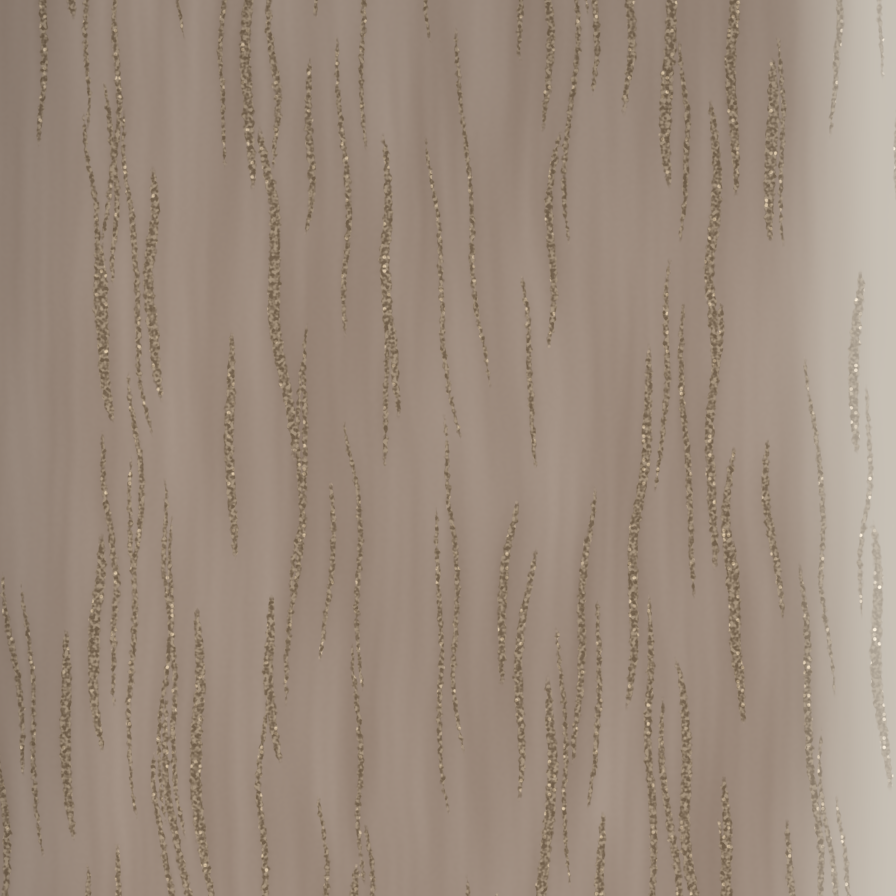
Write a three.js fragment shader that draws this texture.

```glsl
// Pale taupe wallpaper with vertical veins of glitter and a sheen at the right.
// Stretched gradient noise makes the soft streaks; layered columns of tapered,
// wavering strands carry the glitter, which is noise grain plus small sparkles.
varying vec2 vUv;

vec2 hash2(vec2 p) {
  vec3 q = fract(p.xyx * vec3(0.1031, 0.1030, 0.0973));
  q += dot(q, q.yzx + 33.33);
  return fract((q.xx + q.yz) * q.zy);
}

float gradientNoise(vec2 p) {
  vec2 i = floor(p), f = fract(p);
  vec2 w = f * f * f * (f * (f * 6.0 - 15.0) + 10.0);
  vec2 e = vec2(0.0, 1.0);
  float a = dot(hash2(i) * 2.0 - 1.0, f);
  float b = dot(hash2(i + e.yx) * 2.0 - 1.0, f - e.yx);
  float c = dot(hash2(i + e.xy) * 2.0 - 1.0, f - e.xy);
  float d = dot(hash2(i + e.yy) * 2.0 - 1.0, f - e.yy);
  return mix(mix(a, b, w.x), mix(c, d, w.x), w.y);
}

// x: glitter body, y: soft shade around the strands
vec2 strands(vec2 p, float ragged) {
  vec2 cover = vec2(0.0);
  for (int layer = 0; layer < 4; layer++) {
    float seed = float(layer) * 37.0 + 11.0;
    float shift = float(layer) * 0.027;
    for (int k = -1; k <= 1; k++) {
      float column = floor((p.x + shift) * 9.0) + float(k);
      float v = p.y / 0.43 + hash2(vec2(column + 20.0, seed)).x * 7.0 + 3.0;
      float t = fract(v) - 0.5;
      vec2 id = vec2(column + 50.0, floor(v) + seed);
      vec2 place = hash2(id);
      vec2 form = hash2(id + 71.3);

      // Tapered span with its own lean and waver
      float along = t / mix(0.22, 0.49, place.x);
      float taper = max(1.0 - along * along, 0.0);
      float centre = (column + place.y) / 9.0 - shift
        + (form.y - 0.6) * 0.07 * t + 0.0035 * sin(t * 11.0 + form.x * 6.3);
      float width = mix(0.0022, 0.0068, form.x * form.x) * sqrt(taper);
      float d = abs(p.x - centre) - width + ragged;

      float present = step(0.1, fract(form.x * 17.0 + place.y));
      float ends = smoothstep(0.0, 0.2, taper) * present;
      cover.x = max(cover.x, (1.0 - smoothstep(-0.001, 0.0018, d)) * ends);
      cover.y = max(cover.y, exp(-max(d, 0.0) * 130.0) * taper * present);
    }
  }
  return cover;
}

void main() {
  vec2 uv = vUv;

  // Gentle sideways drift shared by streaks and strands
  vec2 p = uv;
  p.x += 0.016 * gradientNoise(uv * vec2(5.0, 3.2) + 4.0)
       + 0.004 * gradientNoise(uv * vec2(16.0, 15.0) + 30.0);

  // Painted ground: broad clouds, long streaks, fine creases
  float cloud = gradientNoise(uv * vec2(4.0, 2.0) + 9.0);
  float streak = gradientNoise(p * vec2(22.0, 2.6) + 40.0);
  float crease = gradientNoise(p * vec2(75.0, 5.0) + 80.0);
  float paper = gradientNoise(uv * 170.0 + 15.0);
  float tone = 0.56 + 0.35 * cloud + 0.65 * streak + 0.3 * crease + 0.08 * paper;
  vec3 color = mix(vec3(0.575, 0.5, 0.445), vec3(0.655, 0.59, 0.54), clamp(tone, 0.0, 1.0));

  // Glitter veins with a warm shade beside them
  float ragged = 0.0035 * gradientNoise(uv * 150.0 + 60.0);
  vec2 vein = strands(p, ragged);
  color *= 1.0 - vein.y * vec3(0.05, 0.06, 0.075);

  float grain = gradientNoise(uv * 210.0 + 100.0) + 0.6 * gradientNoise(uv * 330.0);
  vec3 glitter = mix(vec3(0.43, 0.36, 0.28), vec3(0.66, 0.59, 0.5),
                     smoothstep(-0.4, 0.45, grain));
  vec2 cell = uv * 190.0;
  vec2 spark = hash2(floor(cell) + 7.0);
  float dotShape = 1.0 - smoothstep(0.2, 0.55, length(fract(cell) - 0.5));
  float sparkle = dotShape * smoothstep(0.84, 0.98, spark.x);
  glitter += sparkle * vec3(0.24, 0.23, 0.2);
  color = mix(color, glitter, vein.x * (0.82 + 0.15 * spark.y));

  // Darker left and top edges, pale reflected sheen on the right
  color *= 1.0 - 0.08 * (1.0 - smoothstep(0.0, 0.15, uv.x));
  color *= 1.0 - 0.05 * smoothstep(0.6, 1.0, uv.y);
  float sheen = smoothstep(0.83, 1.0, uv.x + 0.012 * streak);
  color = mix(color, vec3(0.81, 0.79, 0.75), sheen * (0.85 - 0.2 * vein.x));
  color += sheen * vein.x * sparkle * 0.2;

  gl_FragColor = vec4(color, 1.0);
}
```
